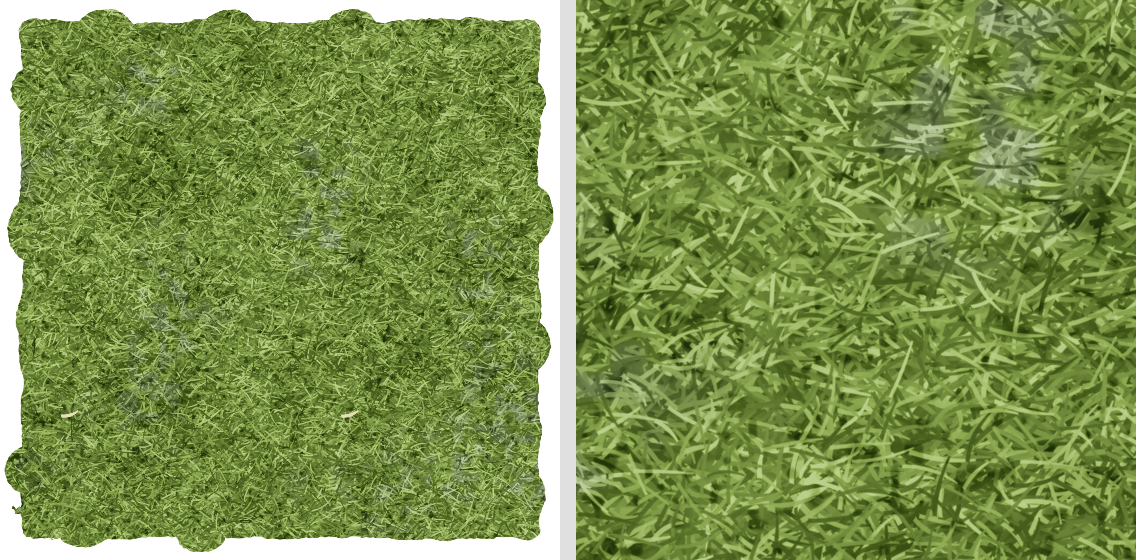
Left: the whole. Right: its middle third, enlarged.
Give the GLSL for this texture, as a WebGL 2 fragment shader.

```glsl
#version 300 es
precision highp float;
// A ragged-edged square of dense, tangled lawn grass on a white ground.

uniform vec2 u_resolution;
out vec4 fragColor;

const float PI = 3.14159265;
const int BLADE_LAYERS = 20;
const float CELL = 0.024;

const vec3 DEEP = vec3(0.11, 0.18, 0.03);
const vec3 SHADE = vec3(0.24, 0.33, 0.08);
const vec3 LEAF = vec3(0.41, 0.51, 0.21);
const vec3 LIGHT = vec3(0.56, 0.67, 0.32);
const vec3 PALE = vec3(0.73, 0.81, 0.54);
const vec3 STRAW = vec3(0.90, 0.88, 0.72);

vec4 hash4(vec3 p) {
  vec4 q = fract(p.xyzx * vec4(0.1031, 0.1030, 0.0973, 0.1099));
  q += dot(q, q.wzxy + 33.33);
  return fract((q.xxyz + q.yzzw) * q.zywx);
}

float noise(vec2 p, float seed) {
  vec2 i = floor(p), f = fract(p);
  f = f * f * (3.0 - 2.0 * f);
  float a = hash4(vec3(i, seed)).x;
  float b = hash4(vec3(i + vec2(1, 0), seed)).x;
  float c = hash4(vec3(i + vec2(0, 1), seed)).x;
  float d = hash4(vec3(i + 1.0, seed)).x;
  return mix(mix(a, b, f.x), mix(c, d, f.x), f.y);
}

float coverage(float dist, float blur) {
  return smoothstep(0.5 * blur, -0.5 * blur, dist);
}

// Tone 0..4 runs from deep shadow to pale tips.
vec3 grassRamp(float tone) {
  vec3 c = mix(DEEP, SHADE, clamp(tone, 0.0, 1.0));
  c = mix(c, LEAF, clamp(tone - 1.0, 0.0, 1.0));
  c = mix(c, LIGHT, clamp(tone - 2.0, 0.0, 1.0));
  return mix(c, PALE, clamp(tone - 3.0, 0.0, 1.0));
}

// Signed distance to a curved blade that tapers toward its tip.
float blade(vec2 p, float angle, float halfLength, float halfWidth, float bend) {
  float c = cos(angle), s = sin(angle);
  p = vec2(c * p.x + s * p.y, c * p.y - s * p.x);
  float t = p.x / halfLength;
  float across = abs(p.y - bend * (t * t - 0.4)) - halfWidth * (1.0 - 0.5 * max(t, 0.0));
  return max(across, abs(p.x) - halfLength);
}

// Paint one layer of scattered blades over the tone below it.
float bladeLayer(float tone, vec2 p, float layer, float clump, float blur) {
  float height = layer / float(BLADE_LAYERS - 1);
  vec2 grid = p / CELL + hash4(vec3(layer, 7.0, 3.0)).xy * 9.0 + 20.0;
  vec2 cell = floor(grid);
  for (int y = -1; y <= 1; y++) {
    for (int x = -1; x <= 1; x++) {
      vec2 id = cell + vec2(x, y);
      vec4 h = hash4(vec3(id, layer + 11.0));
      vec4 k = hash4(vec3(id, layer + 57.0));
      vec2 offset = (grid - id - h.xy) * CELL;
      float angle = (h.z - 0.45) * PI * mix(0.65, 1.0, k.w);
      float halfWidth = mix(0.0021, 0.0012, height) * mix(0.8, 1.15, k.y);
      float d = blade(offset, angle, mix(0.008, 0.020, k.x), halfWidth, (k.z - 0.5) * 0.006);
      float bladeTone = mix(1.0, 4.1, pow(h.w, 1.4)) + clump + 0.25 * (height - 0.5);
      tone = mix(tone, bladeTone, 0.9 * coverage(d, blur));
    }
  }
  return tone;
}

// Square with rounded lobes that bulge out along all four sides.
float patchDistance(vec2 p) {
  vec2 q = p - 0.5;
  float ragged = (noise(p * 22.0, 2.0) - 0.5) * 0.010 + (noise(p * 150.0, 4.0) - 0.5) * 0.003;
  vec2 b = abs(q) - 0.442;
  float d = length(max(b, 0.0)) + min(max(b.x, b.y), 0.0) - 0.021;
  for (int side = 0; side < 4; side++) {
    for (int i = 0; i < 4; i++) {
      vec4 h = hash4(vec3(side, i, 5.0));
      float radius = mix(0.045, 0.075, h.x);
      float along = (float(i) + 0.25 + 0.5 * h.y) * 0.225 - 0.45;
      float reach = 0.463 + 0.030 * h.z;
      d = min(d, length(q - vec2(along, reach - radius)) - radius);
    }
    q = vec2(-q.y, q.x);
  }
  return d + ragged;
}

// Loose crumbs of turf beside the lower left corner.
float crumbDistance(vec2 p) {
  float d = 1.0;
  for (int i = 0; i < 5; i++) {
    vec4 h = hash4(vec3(i, 31.0, 8.0));
    vec2 center = vec2(0.035, 0.095) + float(i) * vec2(0.013, -0.013) + (h.xy - 0.5) * 0.012;
    d = min(d, length((p - center) * vec2(0.8, 1.2)) - mix(0.003, 0.008, h.z));
  }
  return d + (noise(p * 170.0, 6.0) - 0.5) * 0.010;
}

void main() {
  vec2 p = gl_FragCoord.xy / u_resolution;
  float pixel = 1.0 / min(u_resolution.x, u_resolution.y);
  float blur = max(pixel, 0.0013);

  // Turf: soft clumps under many layers of blades
  float clump = (noise(p * 9.0, 1.0) - 0.5) * 0.45 + (noise(p * 32.0, 3.0) - 0.5) * 0.55;
  float tone = 1.0 + clump + noise(p * 190.0, 9.0);
  for (int i = 0; i < BLADE_LAYERS; i++) tone = bladeLayer(tone, p, float(i), clump, blur);
  tone -= 1.1 * smoothstep(0.68, 0.95, noise(p * 130.0, 12.0));
  vec3 color = grassRamp(tone);

  // Faded patches and two dry leaves
  float faded = smoothstep(0.55, 0.9, noise(p * 7.0, 15.0)) * smoothstep(0.4, 0.8, noise(p * 55.0, 16.0));
  color = mix(color, vec3(dot(color, vec3(0.3, 0.6, 0.1))) + vec3(0.01, 0.05, 0.0), 0.45 * faded);
  for (int i = 0; i < 2; i++) {
    vec2 leaf = p - vec2(0.125 + 0.5 * float(i), 0.26);
    color = mix(color, STRAW, coverage(blade(leaf, 0.3, 0.016, 0.003, 0.003), blur));
  }

  float edge = min(patchDistance(p), crumbDistance(p));
  fragColor = vec4(mix(vec3(1.0), color, coverage(edge, pixel)), 1.0);
}
```
